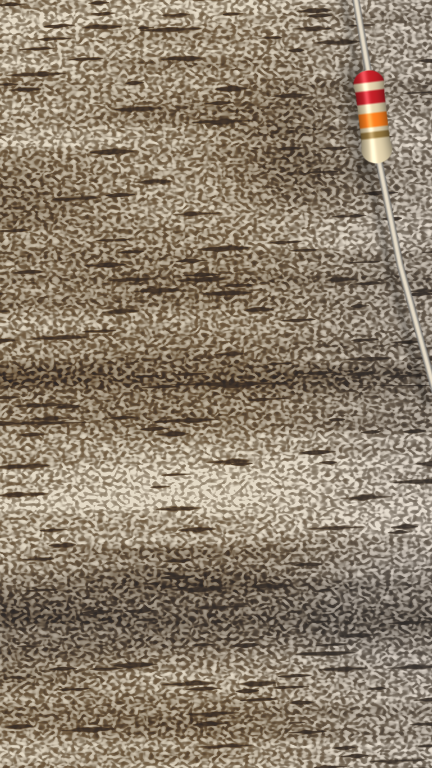
A WebGL 1 fragment shader for this texture:

```glsl
precision highp float;
uniform vec2 u_resolution;

const vec3 INK = vec3(0.14, 0.13, 0.14);
const vec3 UMBER = vec3(0.27, 0.21, 0.16);
const vec3 BROWN = vec3(0.44, 0.355, 0.25);
const vec3 TAN = vec3(0.56, 0.50, 0.41);
const vec3 SAND = vec3(0.70, 0.65, 0.57);
const vec3 CREAM = vec3(0.90, 0.86, 0.78);
const vec3 RED = vec3(0.74, 0.12, 0.15);
const vec3 ORANGE = vec3(0.95, 0.48, 0.12);
const vec3 GOLD = vec3(0.56, 0.45, 0.24);
const vec3 CERAMIC = vec3(0.86, 0.80, 0.66);

float hash(vec2 p) {
  vec3 q = fract(p.xyx * 0.1031);
  q += dot(q, q.yzx + 33.33);
  return fract((q.x + q.y) * q.z);
}

float noise(vec2 p) {
  vec2 i = floor(p), f = fract(p);
  f = f * f * (3.0 - 2.0 * f);
  return mix(mix(hash(i), hash(i + vec2(1.0, 0.0)), f.x),
             mix(hash(i + vec2(0.0, 1.0)), hash(i + 1.0), f.x), f.y);
}

float slope(vec2 cell, vec2 offset) {
  return dot(vec2(hash(cell), hash(cell + 137.0)) - 0.5, offset);
}

float gradientNoise(vec2 p) {
  vec2 i = floor(p), f = fract(p);
  vec2 u = f * f * (3.0 - 2.0 * f);
  vec2 r = vec2(1.0, 0.0), t = vec2(0.0, 1.0);
  return mix(mix(slope(i, f), slope(i + r, f - r), u.x),
             mix(slope(i + t, f - t), slope(i + 1.0, f - 1.0), u.x), u.y);
}

// x: distance to the segment, y: position along it
vec2 segment(vec2 p, vec2 a, vec2 b) {
  vec2 d = b - a;
  float t = clamp(dot(p - a, d) / dot(d, d), 0.0, 1.0);
  return vec2(length(p - a - d * t), t);
}

float cover(float dist, float soft) {
  return 1.0 - smoothstep(-soft, soft, dist);
}

float bump(float x, float center, float width) {
  float d = (x - center) / width;
  return exp(-d * d);
}

float band(float t, float lo, float hi, float soft) {
  return smoothstep(lo - soft, lo + soft, t) * (1.0 - smoothstep(hi - soft, hi + soft, t));
}

// Evenly spread short curled grains, centred on zero
float grain(vec2 p) {
  vec2 q = p * vec2(95.0, 125.0);
  q += 0.7 * vec2(noise(q * 0.7 + 17.0), noise(q * 0.7 + 71.0));
  float g = 2.5 * gradientNoise(q);
  return 0.5 * g / (0.22 + abs(g)) + 0.16 * (noise(q * 1.7 + 40.0) - 0.5);
}

// One tapered horizontal pore per chosen cell
float pores(vec2 p, vec2 size, float chance, float seed) {
  float row = floor(p.y / size.y);
  vec2 g = vec2(p.x / size.x + hash(vec2(row, seed)), p.y / size.y);
  vec2 id = floor(g) + seed;
  vec2 f = fract(g) - 0.5;
  float reach = mix(0.2, 0.48, hash(id + 5.0));
  f.y += (hash(id + 9.0) - 0.5) * 0.4 - f.x * 0.15;
  float taper = 1.0 - f.x * f.x / (reach * reach);
  float ragged = 0.7 * noise(p * vec2(50.0, 110.0)) + 0.25;
  float d = abs(f.y) - 0.24 * taper * ragged;
  return cover(d, 0.08) * step(hash(id), chance) * smoothstep(0.0, 0.2, taper);
}

vec3 woodRamp(float t) {
  vec3 c = mix(INK, UMBER, clamp((t - 0.05) / 0.17, 0.0, 1.0));
  c = mix(c, BROWN, clamp((t - 0.22) / 0.16, 0.0, 1.0));
  c = mix(c, TAN, clamp((t - 0.38) / 0.13, 0.0, 1.0));
  c = mix(c, SAND, clamp((t - 0.51) / 0.14, 0.0, 1.0));
  return mix(c, CREAM, clamp((t - 0.65) / 0.18, 0.0, 1.0));
}

vec3 wood(vec2 p) {
  float y = p.y + 0.05 * (noise(p * vec2(3.0, 6.0)) - 0.5);
  float tone = 0.53 + 0.15 * bump(y, 0.62, 0.13) + 0.05 * bump(y, 1.65, 0.22);
  tone -= 0.12 * bump(y, 0.9, 0.12) + 0.15 * bump(y, 0.4, 0.09);
  tone += 0.16 * (noise(p * vec2(2.5, 38.0)) - 0.5);
  tone += 0.14 * (noise(p * vec2(2.0, 9.0) + 8.0) - 0.5);
  tone -= 0.14 * bump(p.x, 0.68, 0.14) * bump(p.y, 1.45, 0.15);
  tone += 0.58 * grain(p);
  float dark = pores(p, vec2(0.16, 0.036), 0.2, 3.0);
  dark = max(dark, pores(p + 0.013, vec2(0.10, 0.026), 0.14, 31.0));
  dark = max(dark, pores(p, vec2(0.42, 0.03), 0.5 * bump(p.y, 0.87, 0.07), 57.0));
  vec3 c = woodRamp(mix(tone, 0.12, 0.8 * dark));
  float cool = 0.55 * smoothstep(0.5, 1.0, p.x) + 0.4 * bump(y, 0.36, 0.12);
  vec3 gray = dot(c, vec3(0.3, 0.59, 0.11)) * vec3(1.04, 1.0, 0.97);
  return mix(c, gray, clamp(cool, 0.0, 0.7));
}

float wireDistance(vec2 p) {
  float d = segment(p, vec2(0.82, 1.80), vec2(0.853, 1.61)).x;
  d = min(d, segment(p, vec2(0.876, 1.41), vec2(0.926, 1.165)).x);
  return min(d, segment(p, vec2(0.926, 1.165), vec2(1.01, 0.86)).x);
}

vec3 bodyColor(float t, float across) {
  vec3 c = mix(CERAMIC, RED, max(band(t, 0.0, 0.13, 0.015), band(t, 0.22, 0.36, 0.015)));
  c = mix(c, ORANGE, band(t, 0.46, 0.61, 0.015));
  c = mix(c, GOLD, band(t, 0.66, 0.73, 0.015));
  return c * (1.05 - 0.4 * across * across) + 0.2 * bump(across, -0.25, 0.2);
}

void main() {
  float px = 1.0 / u_resolution.x;
  vec2 p = gl_FragCoord.xy * px;
  vec3 color = wood(p);

  // Soft shadows and wire leads
  vec2 top = vec2(0.850, 1.615), bottom = vec2(0.876, 1.40);
  vec2 shade = p + vec2(0.025, 0.012);
  color *= 1.0 - 0.4 * max(cover(wireDistance(shade) - 0.004, 0.02),
                           cover(segment(shade, top, bottom).x - 0.025, 0.04));
  float wire = wireDistance(p);
  color = mix(color, mix(CREAM, vec3(0.42), smoothstep(0.001, 0.009, wire)), cover(wire - 0.008, px));

  // Banded body with swollen ends
  vec2 axis = normalize(bottom - top);
  vec2 local = vec2(dot(p - top, vec2(-axis.y, axis.x)), dot(p - top, axis));
  float t = local.y / length(bottom - top);
  float radius = 0.033 + 0.006 * smoothstep(0.2, 0.5, abs(t - 0.5));
  float body = segment(p, top + axis * radius, bottom - axis * radius).x - radius;
  color = mix(color, bodyColor(t, local.x / radius), cover(body, px));
  gl_FragColor = vec4(clamp(color, 0.0, 1.0), 1.0);
}
```
